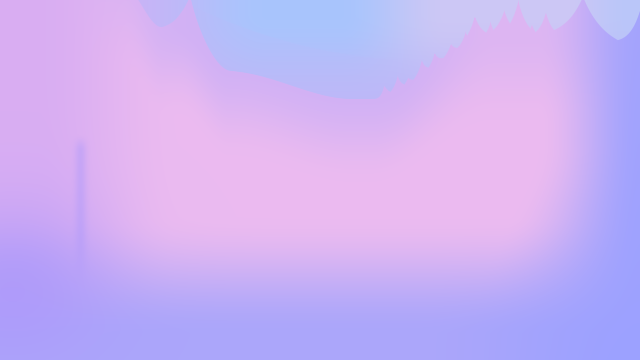
Write a WebGL 2 fragment shader that draws this background.

```glsl
#version 300 es
precision highp float;
// Pastel dusk: a soft pink haze under a jagged mauve ridge and a pale blue sky.

uniform vec2 u_resolution;
out vec4 fragColor;

const vec3 PINK       = vec3(0.92, 0.73, 0.94);
const vec3 LILAC      = vec3(0.85, 0.68, 0.95);
const vec3 MAUVE      = vec3(0.81, 0.69, 0.96);
const vec3 VIOLET     = vec3(0.68, 0.60, 0.98);
const vec3 PERIWINKLE = vec3(0.67, 0.65, 0.98);
const vec3 DEEP_BLUE  = vec3(0.61, 0.63, 1.00);
const vec3 SKY_BLUE   = vec3(0.66, 0.77, 0.99);
const vec3 SKY_PALE   = vec3(0.80, 0.78, 0.96);
const vec3 SKY_LOW    = vec3(0.74, 0.72, 0.97);

const float TOOTH_SPACING = 0.021;
const float TOOTH_HEIGHT  = 0.045;
const vec2  POST_SPAN     = vec2(0.18, 0.62);
const float POST_X        = 0.126;
const float POST_WIDTH    = 0.009;

// Large peaks: centre, height above the slope, width
const int PEAK_COUNT = 7;
const vec3 PEAKS[PEAK_COUNT] = vec3[](
    vec3(0.297, 0.110, 0.018), vec3(0.742, 0.070, 0.012),
    vec3(0.788, 0.075, 0.014), vec3(0.810, 0.102, 0.014),
    vec3(0.853, 0.070, 0.011), vec3(0.911, 0.115, 0.027),
    vec3(1.000, 0.105, 0.018));

float hash(float n) {
    return fract(sin(n * 127.1) * 43758.5453);
}

// Smooth valley that the peaks stand on
float slope(float x) {
    float h = 0.915 - 0.115 * smoothstep(0.28, 0.36, x);
    h += 0.13 * (1.0 - smoothstep(0.19, 0.255, x));
    h -= 0.075 * smoothstep(0.36, 0.55, x);
    h += 0.17 * smoothstep(0.58, 0.77, x);
    return h - 0.03 * smoothstep(0.90, 1.0, x);
}

// Small irregular teeth along the right-hand rise
float teeth(float x) {
    float cell = floor(x / TOOTH_SPACING);
    float rise = 0.0;
    for (float i = -1.0; i <= 1.0; i++) {
        float id = cell + i;
        float centre = (id + 0.3 + 0.4 * hash(id)) * TOOTH_SPACING;
        float height = TOOTH_HEIGHT * (0.4 + 0.6 * hash(id + 31.0));
        rise = max(rise, height * exp(-abs(x - centre) / 0.007));
    }
    return rise * smoothstep(0.585, 0.605, x) * (1.0 - smoothstep(0.86, 0.89, x));
}

float ridge(float x) {
    float rise = teeth(x);
    for (int i = 0; i < PEAK_COUNT; i++) {
        vec3 peak = PEAKS[i];
        rise = max(rise, peak.y * exp(-abs(x - peak.x) / peak.z));
    }
    return slope(x) + rise;
}

vec3 skyColor(vec2 p) {
    vec3 c = mix(SKY_BLUE, SKY_PALE, smoothstep(0.53, 0.70, p.x));
    c = mix(c, SKY_BLUE, 0.5 * smoothstep(0.88, 0.98, p.x));
    c = mix(SKY_LOW, c, smoothstep(0.70, 0.96, p.y));
    c = mix(MAUVE, c, smoothstep(0.16, 0.42, p.x));
    // Faint veil under a sweeping arc
    float bend = (0.66 - p.x) / 0.35;
    float arc = 0.833 + 0.142 * bend * bend;
    float veil = smoothstep(0.003, -0.003, p.y - arc) * (1.0 - smoothstep(0.60, 0.67, p.x));
    return mix(c, SKY_LOW, 0.2 * veil);
}

vec3 hazeColor(vec2 p) {
    // Cool floor and right edge around the pink glow
    vec3 cool = mix(PERIWINKLE, DEEP_BLUE, smoothstep(0.65, 1.0, p.x) * (1.0 - 0.6 * p.y));
    float low = 1.0 - smoothstep(0.15, 0.60, p.y);
    float right = 1.0 - smoothstep(0.84 - 0.10 * low, 1.0, p.x);
    float glow = smoothstep(0.07, 0.40, p.y) * right;

    // Warm tones: lilac on the left, mauve beneath the ridge
    vec3 warm = mix(LILAC, PINK, smoothstep(0.06, 0.28, p.x));
    float depth = slope(p.x) - p.y;
    float shade = 1.0 - smoothstep(-0.02, 0.24, depth);
    float shadeSide = smoothstep(0.08, 0.30, p.x) * (1.0 - 0.45 * smoothstep(0.62, 0.78, p.x));
    warm = mix(warm, MAUVE, 0.9 * shade * shadeSide);
    vec3 c = mix(cool, warm, glow);

    // Violet pool at the lower left
    vec2 d = (p - vec2(0.02, 0.20)) / vec2(0.15, 0.22);
    c = mix(c, VIOLET, 0.85 * exp(-dot(d, d)));

    // Blurred upright post
    float across = (p.x - POST_X) / POST_WIDTH;
    float along = smoothstep(POST_SPAN.x, POST_SPAN.x + 0.18, p.y)
                * (1.0 - smoothstep(POST_SPAN.y - 0.04, POST_SPAN.y + 0.01, p.y));
    return mix(c, VIOLET, 0.45 * exp(-across * across) * along);
}

void main() {
    vec2 p = gl_FragCoord.xy / u_resolution;
    float edge = p.y - ridge(p.x);
    float soft = max(fwidth(edge), 1.0 / u_resolution.y);
    float sky = smoothstep(-0.5 * soft, 0.5 * soft, edge);
    fragColor = vec4(mix(hazeColor(p), skyColor(p), sky), 1.0);
}
```
